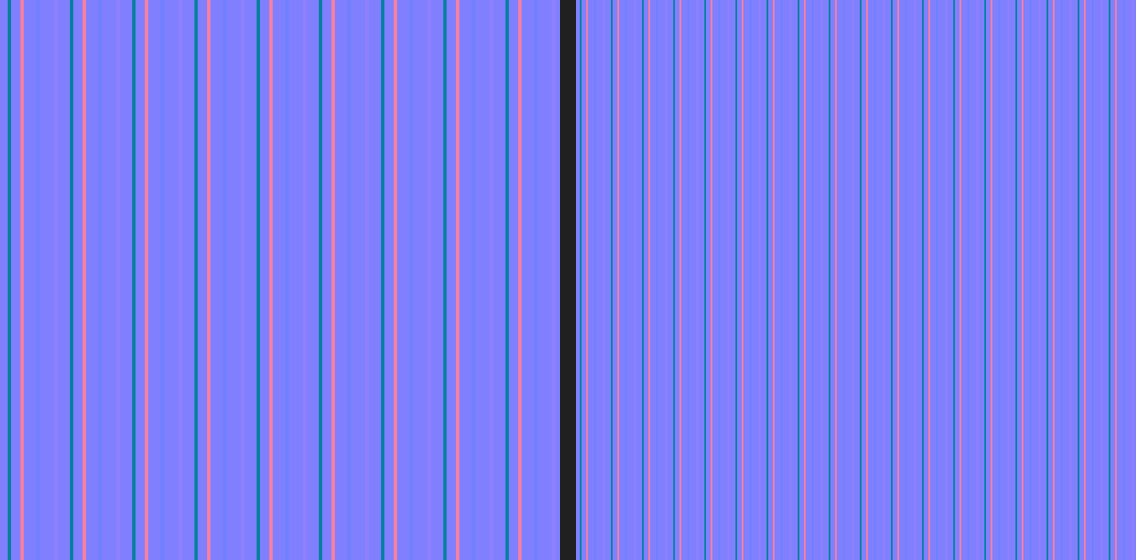
Left: one tile. Right: repeated 2 by 2.
A WebGL 1 fragment shader for this texture map:

```glsl
precision highp float;
// Tangent-space normal map of ribbed sheet metal: each vertical repeat holds
// one tall rib with steep walls and one broad, shallow swage.
// Each profile is a mirrored pair of slopes, box filtered against the pixel.

uniform vec2 u_resolution;

#define REPEATS 9.0         // ribs across the tile
#define RIB_CENTER 0.253    // positions and widths are fractions of a repeat
#define RIB_OFFSET 0.102    // rib axis to the middle of each wall
#define RIB_WALL 0.054      // wall width
#define RIB_TILT 0.97       // sideways part of the wall normal
#define SWAGE_CENTER 0.754
#define SWAGE_OFFSET 0.145
#define SWAGE_WALL 0.060
#define SWAGE_TILT 0.12

const vec3 FLAT_NORMAL = vec3(0.0, 0.0, 1.0);

// Signed distance to a position, wrapped at the repeat borders.
float wrappedOffset(float x, float center) {
  return fract(x - center + 0.5) - 0.5;
}

// Share of the pixel covered by a band of the given width.
float bandCoverage(float offset, float width, float pixel) {
  return clamp((0.5 * width - abs(offset)) / pixel + 0.5, 0.0, 1.0);
}

// Bends the normal outward on both walls of a raised profile.
vec3 addRidge(vec3 normal, float offset, float wallOffset, float wallWidth,
              float tilt, float pixel) {
  float side = offset < 0.0 ? -1.0 : 1.0;
  vec3 wallNormal = vec3(side * tilt, 0.0, sqrt(1.0 - tilt * tilt));
  float wall = bandCoverage(abs(offset) - wallOffset, wallWidth, pixel);
  return mix(normal, wallNormal, wall);
}

void main() {
  float x = gl_FragCoord.x / u_resolution.x * REPEATS;
  float pixel = REPEATS / u_resolution.x;

  vec3 normal = FLAT_NORMAL;
  normal = addRidge(normal, wrappedOffset(x, RIB_CENTER),
                    RIB_OFFSET, RIB_WALL, RIB_TILT, pixel);
  normal = addRidge(normal, wrappedOffset(x, SWAGE_CENTER),
                    SWAGE_OFFSET, SWAGE_WALL, SWAGE_TILT, pixel);

  // Pack the normal into colour.
  gl_FragColor = vec4(normal * 0.5 + 0.5, 1.0);
}
```
